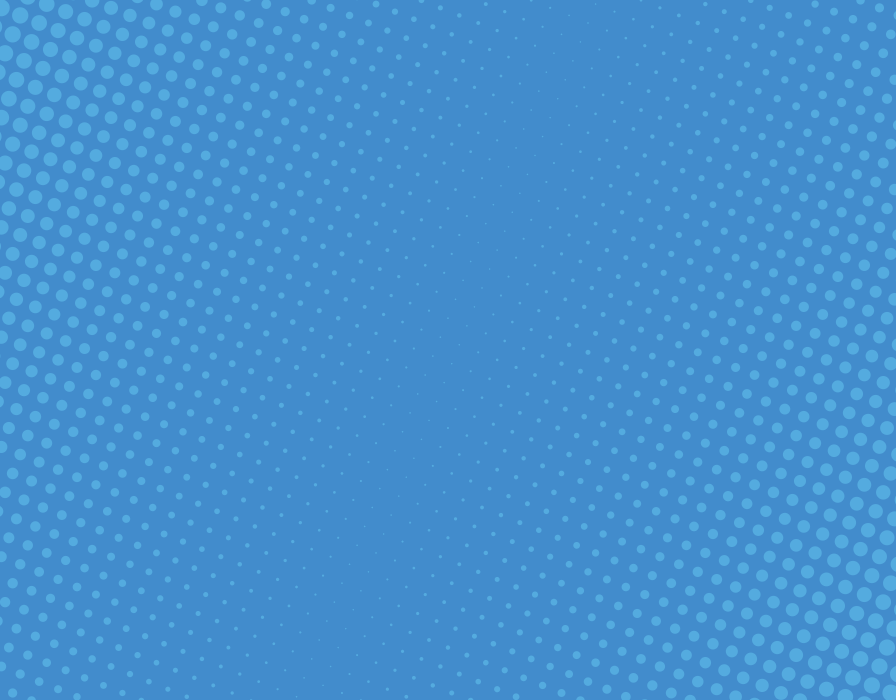
Reproduce this background procedurally as a WebGL 2 fragment shader.

```glsl
#version 300 es
precision highp float;
// Slanted halftone: light blue dots that grow away from a diagonal axis on flat blue.

#define CELL 0.02912              // dot spacing, in canvas heights
#define ROW_DIR vec2(5.0, -2.0)   // direction of the dot rows
#define ANCHOR vec2(0.2, -0.0033) // one dot centre, measured from the middle
#define MIN_RADIUS 0.0008         // dot radius on the axis
#define GROWTH 0.0145             // radius gained per unit of distance
#define BACKGROUND vec3(0.257, 0.550, 0.800)
#define DOT_COLOR vec3(0.330, 0.670, 0.875)

uniform vec2 u_resolution;
out vec4 fragColor;

// Antialiased coverage of a disc
float disc(float dist, float radius, float pixel) {
    return clamp(0.5 + (radius - dist) / pixel, 0.0, 1.0);
}

void main() {
    float pixel = 1.0 / u_resolution.y;
    vec2 pos = (gl_FragCoord.xy - 0.5 * u_resolution) * pixel;

    // Rotated square lattice
    vec2 along = normalize(ROW_DIR);
    vec2 across = vec2(-along.y, along.x);
    vec2 offset = pos - ANCHOR;
    vec2 grid = vec2(dot(offset, along), dot(offset, across)) / CELL;
    vec2 cell = floor(grid + 0.5);
    float dist = length(grid - cell) * CELL;

    // Radius follows the dot centre's distance from the diagonal axis
    float axisDist = abs(cell.x * CELL + dot(ANCHOR, along));
    float radius = MIN_RADIUS + GROWTH * axisDist;

    vec3 color = mix(BACKGROUND, DOT_COLOR, disc(dist, radius, pixel));
    fragColor = vec4(color, 1.0);
}
```
